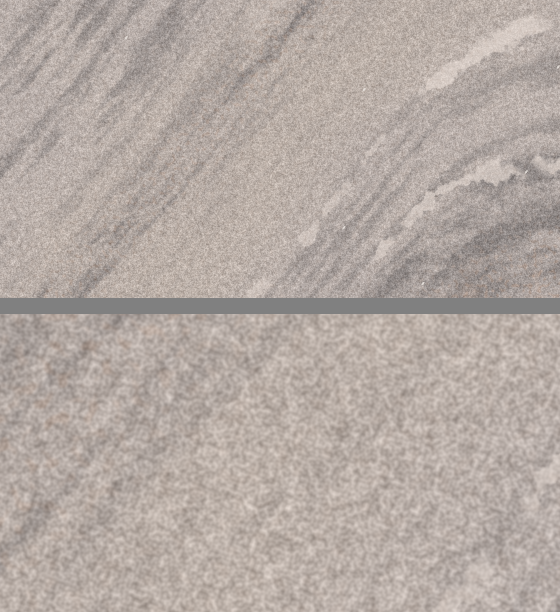
Top: the whole. Bottom: its middle third, enlarged.
This texture is drawn by a Shadertoy shader. Its source:

```glsl
// Polished grey-beige marble: slanted smoky bands, pale veins and fine crystal grain.

const vec3 MAUVE = vec3(0.727, 0.688, 0.670);
const vec3 BEIGE = vec3(0.740, 0.695, 0.663);
const vec3 SLATE = vec3(0.545, 0.520, 0.513);
const vec3 CREAM = vec3(0.850, 0.807, 0.780);
const vec3 RUST  = vec3(0.670, 0.560, 0.490);
const vec3 FLECK = vec3(0.930, 0.910, 0.890);

const vec2  FLOW = vec2(0.64, 0.77);   // direction of the bands
const float BEND = 0.6;                // how strongly the right side curves
const float BEND_START = 1.3;
const float WARP = 0.018;
const vec2  STREAK_SCALE = vec2(1.6, 21.0);
const vec2  WISP_SCALE = vec2(7.0, 47.0);
const float GRAIN_SCALE = 117.0;
const float GRAIN_CONTRAST = 0.082;
const float FLECK_SCALE = 11.0;

vec2 hash22(vec2 p) {
    vec3 q = fract(p.xyx * vec3(0.1031, 0.1030, 0.0973));
    q += dot(q, q.yzx + 33.33);
    return fract((q.xx + q.yz) * q.zy);
}

vec2 gradient(vec2 cell) {
    float angle = 6.2832 * hash22(cell).x;
    return vec2(cos(angle), sin(angle));
}

float noise(vec2 p) {
    vec2 i = floor(p), f = p - i;
    vec2 s = f * f * f * (f * (f * 6.0 - 15.0) + 10.0);
    vec2 e = vec2(1.0, 0.0);
    float low  = mix(dot(gradient(i), f), dot(gradient(i + e), f - e), s.x);
    float high = mix(dot(gradient(i + e.yx), f - e.yx),
                     dot(gradient(i + 1.0), f - 1.0), s.x);
    return 1.4 * mix(low, high, s.y);
}

float fbm(vec2 p) {
    float sum = 0.0, amp = 0.6;
    for (int i = 0; i < 4; i++) {
        sum += amp * noise(p);
        p = mat2(1.6, 1.2, -1.2, 1.6) * p + 7.3;
        amp *= 0.5;
    }
    return sum;
}

float bell(float x, float center, float width) {
    float d = (x - center) / width;
    return exp(-d * d);
}

// Ragged pale ribbon around a line of constant "across"
float vein(float across, float center, float width, float ragged) {
    float d = abs(across - center) + 0.032 * ragged;
    return 1.0 - smoothstep(0.5 * width, width, d);
}

// Sparse short bright scratches
float flecks(vec2 p) {
    vec2 cell = floor(p * FLECK_SCALE);
    vec2 rnd = hash22(cell + 41.0);
    vec2 d = fract(p * FLECK_SCALE) - mix(vec2(0.3), vec2(0.7), rnd);
    d = vec2(dot(d, FLOW), dot(d, vec2(FLOW.y, -FLOW.x)));
    float dist = length(d * vec2(0.45, 1.0));
    return step(0.965, hash22(cell + 9.0).y) * (1.0 - smoothstep(0.02, 0.05, dist));
}

// Crystals of several sizes, each layer turned against the last
float crystals(vec2 p) {
    mat2 turn = mat2(0.8, 0.6, -0.6, 0.8);
    float grain = 0.45 * noise(p * GRAIN_SCALE * 0.3 + 31.0);
    p = turn * p;
    grain += 0.6 * noise(p * GRAIN_SCALE * 0.57 + 17.0);
    p = turn * p;
    grain += 0.9 * noise(p * GRAIN_SCALE);
    p = turn * p;
    return grain + 1.05 * noise(p * GRAIN_SCALE * 1.83);
}

void mainImage(out vec4 fragColor, in vec2 fragCoord) {
    vec2 p = fragCoord / iResolution.y;

    // Coordinates that follow the curved layering
    float along = dot(p, FLOW);
    float across = dot(p, vec2(FLOW.y, -FLOW.x));
    float bend = max(p.x - BEND_START, 0.0);
    across -= BEND * bend * bend;
    float ragged = fbm(p * 13.0);
    float crumbs = fbm(p * 34.0 + 2.0);
    float warped = across + WARP * noise(p * 2.6 + 4.0) + 0.012 * ragged;
    vec2 flow = vec2(along, warped);

    // Warm clouds
    float cloud = fbm(p * 2.2 + 11.0);
    float warm = bell(across, 0.38, 0.24) + 0.5 * bell(across, 0.05, 0.12);
    vec3 color = mix(MAUVE, BEIGE, clamp(warm + 0.7 * cloud, 0.0, 1.0));
    color += 0.025 * cloud + 0.018 * crumbs;

    // Smoky streaks, grouped into bands
    float streak = noise(flow * STREAK_SCALE + 3.0) + 0.5 * noise(flow * WISP_SCALE);
    streak = smoothstep(-0.2, 0.65, streak + 0.3 * crumbs);
    float left = 1.0 - smoothstep(-0.18, 0.08, warped);
    float middle = bell(warped, 0.17, 0.09);
    float right = smoothstep(0.90, 0.95, warped);
    float outer = 0.4 * smoothstep(0.58, 0.75, warped);
    float shade = streak * (0.14 + max(0.58 * left, outer));
    shade += middle * (0.08 + 0.75 * streak);
    float patches = smoothstep(-0.3, 0.4, fbm(flow * vec2(4.0, 10.0) + 20.0) + 0.3 * crumbs);
    shade += right * (0.08 + 0.65 * patches) * (1.0 - 0.4 * smoothstep(1.08, 1.25, warped));
    color = mix(color, SLATE, clamp(shade, 0.0, 0.95));

    // Pale veins, broken into pieces
    float tear = ragged + 0.5 * crumbs;
    float broken = smoothstep(0.05, 0.25, noise(vec2(along * 7.0, 2.5)) + 0.3 * ragged);
    float upper = smoothstep(1.40, 1.46, along) * (1.0 - smoothstep(1.84, 1.92, along));
    float width = mix(0.016, 0.032, smoothstep(1.40, 1.75, along));
    float pale = vein(warped, 0.652, width, tear) * max(upper, 0.7 * broken);
    float hook = 0.885 + 0.25 * max(along - 1.2, 0.0);
    float thick = mix(0.018, 0.036, smoothstep(1.28, 1.42, along));
    float lower = smoothstep(0.88, 0.94, along) * smoothstep(-0.3, 0.05, noise(vec2(along * 8.0, 6.4)));
    pale = max(pale, 0.85 * vein(warped, hook, thick, tear) * lower);
    pale = max(pale, 0.45 * vein(warped, 0.08, 0.04, tear) * smoothstep(1.15, 1.32, along));
    color = mix(color, CREAM, 0.92 * pale);

    // Rusty stains and crystal grain
    float stain = 0.08 + 0.25 * middle + 0.35 * smoothstep(1.0, 1.2, warped);
    color = mix(color, RUST, stain * smoothstep(0.05, 0.6, noise(p * 61.0 + 5.0)));
    float blush = smoothstep(1.05, 1.25, warped) * smoothstep(-0.1, 0.4, cloud + ragged);
    color = mix(color, RUST + 0.09, 0.35 * blush);
    color += GRAIN_CONTRAST * crystals(p) * (1.0 - 0.5 * pale);
    color = mix(color, FLECK, 0.8 * flecks(p));

    fragColor = vec4(clamp(color, 0.0, 1.0), 1.0);
}
```
